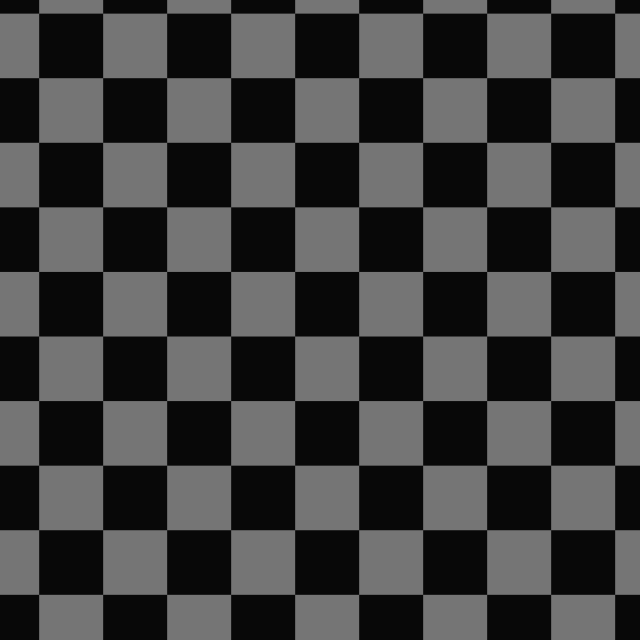
A WebGL 1 fragment shader for this pattern:

```glsl
precision highp float;
// Checkerboard of mid-grey and near-black cells, shifted off the canvas corner.

uniform vec2 u_resolution;

// Per-axis square wave from -1 to 1, flipping at each whole cell over one pixel.
vec2 stripes(vec2 cell, vec2 pixelsPerCell) {
    vec2 edgeDistance = abs(mod(cell + 0.5, 2.0) - 1.0) - 0.5;
    return clamp(2.0 * edgeDistance * pixelsPerCell, -1.0, 1.0);
}

void main() {
    vec2 uv = gl_FragCoord.xy / u_resolution;

    // Cells are slightly taller than wide
    vec2 cellSize = vec2(0.1, 0.1009);
    vec2 cell = (uv - vec2(0.0612, 0.0706)) / cellSize;

    // Crossing the two stripe sets gives the checks
    vec2 wave = stripes(cell, cellSize * u_resolution);
    float lightness = 0.5 - 0.5 * wave.x * wave.y;

    gl_FragColor = vec4(mix(vec3(0.03), vec3(0.46), lightness), 1.0);
}
```
